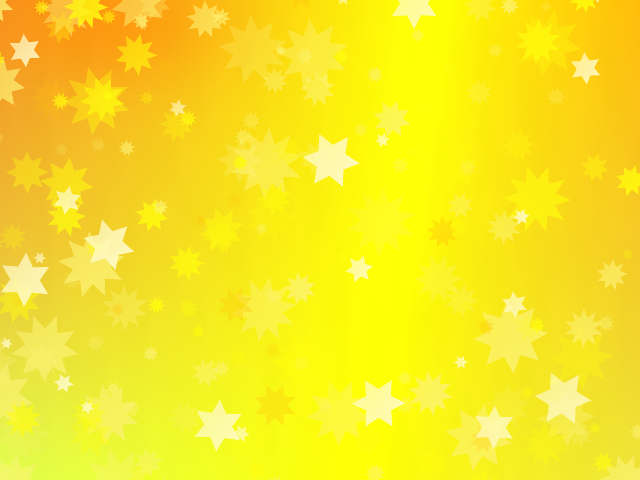
Reproduce this background procedurally as a Shadertoy shader.

```glsl
// Translucent many-pointed stars scattered over a glowing yellow and orange gradient.

const float PI = 3.14159265;

// Backdrop colours, left and right edges from bottom to top
const vec3 LIME       = vec3(0.88, 1.00, 0.31);
const vec3 OLIVE_GOLD = vec3(0.93, 0.75, 0.21);
const vec3 ORANGE     = vec3(0.96, 0.56, 0.13);
const vec3 HOT_ORANGE = vec3(1.00, 0.56, 0.04);
const vec3 STRAW      = vec3(0.93, 0.90, 0.22);
const vec3 GOLD       = vec3(0.96, 0.79, 0.15);
const vec3 AMBER_EDGE = vec3(1.00, 0.74, 0.04);
const vec3 GLOW       = vec3(1.00, 1.00, 0.02);

// Star colours
const vec3 CREAM  = vec3(1.00, 0.98, 0.78);
const vec3 PALE   = vec3(0.99, 0.95, 0.46);
const vec3 YELLOW = vec3(1.00, 0.99, 0.05);
const vec3 AMBER  = vec3(1.00, 0.77, 0.04);

// Scatter: cell size, smallest radius, largest radius, chance of a star
const vec4 LARGE_STARS  = vec4(0.200, 0.050, 0.078, 0.66);
const vec4 MEDIUM_STARS = vec4(0.130, 0.028, 0.050, 0.70);
const vec4 SMALL_STARS  = vec4(0.085, 0.012, 0.022, 0.46);
const vec4 CREAM_STARS  = vec4(0.210, 0.026, 0.062, 0.46);

const float SMALL_CREAM_SHARE = 0.12;
const float PALE_SHARE  = 0.54;
const float AMBER_SHARE = 0.08;
const float STREAKS     = 0.012;

vec4 hash4(vec3 p) {
    vec4 q = fract(p.xyzx * vec4(0.1031, 0.1030, 0.0973, 0.1099));
    q += dot(q, q.wzxy + 33.33);
    return fract((q.xxyz + q.yzzw) * q.zywx);
}

float valueNoise(vec2 p) {
    vec2 i = floor(p), f = fract(p);
    f = f * f * (3.0 - 2.0 * f);
    vec2 e = vec2(0.0, 1.0);
    float low  = mix(hash4(vec3(i, 9.0)).x, hash4(vec3(i + e.yx, 9.0)).x, f.x);
    float high = mix(hash4(vec3(i + e.xy, 9.0)).x, hash4(vec3(i + e.yy, 9.0)).x, f.x);
    return mix(low, high, f.y);
}

// Straight-edged star: fold to half a point, then measure to its edge
float starDistance(vec2 p, float radius, float points, float inner, float turn) {
    float halfStep = PI / points;
    float angle = atan(p.y, p.x) + turn;
    angle = abs(mod(angle + halfStep, 2.0 * halfStep) - halfStep);
    vec2 q = length(p) * vec2(cos(angle), sin(angle));
    vec2 tip = vec2(radius, 0.0);
    vec2 edge = radius * inner * vec2(cos(halfStep), sin(halfStep)) - tip;
    return dot(q - tip, normalize(vec2(edge.y, -edge.x)));
}

vec3 threeStops(vec3 a, vec3 b, vec3 c, float t) {
    return t < 0.5 ? mix(a, b, t * 2.0) : mix(b, c, t * 2.0 - 1.0);
}

vec3 backdrop(vec2 uv) {
    vec3 left = threeStops(LIME, OLIVE_GOLD, ORANGE, uv.y);
    vec3 right = threeStops(STRAW, GOLD, AMBER_EDGE, uv.y);
    // Leaning bright band between the two edges
    float centre = mix(0.56, 0.67, uv.y);
    float toLeft = clamp((centre - 0.03 - uv.x) / (centre - 0.03), 0.0, 1.0);
    float toRight = clamp((uv.x - centre - 0.04) / (0.96 - centre), 0.0, 1.0);
    vec3 col = mix(GLOW, left, pow(toLeft, 0.92));
    col = mix(col, right, pow(toRight, 0.8));
    // Hot patch near the upper left
    vec2 hot = (uv - vec2(0.17, 0.96)) / vec2(0.17, 0.13);
    col = mix(col, HOT_ORANGE, 0.7 * exp(-dot(hot, hot)));
    return col + STREAKS * (valueNoise(uv * vec2(45.0, 9.0)) - 0.5);
}

vec3 addStars(vec3 col, vec2 p, vec4 layer, float creamShare, float seed, float pixel) {
    vec2 home = floor(p / layer.x);
    for (int y = -1; y <= 1; y++)
    for (int x = -1; x <= 1; x++) {
        vec2 cell = home + vec2(x, y);
        vec4 place = hash4(vec3(cell + 20.0, seed));
        vec4 look = hash4(vec3(cell + 70.0, seed + 5.0));
        if (place.z > layer.w) continue;

        vec2 q = p - (cell + place.xy) * layer.x;
        float radius = mix(layer.y, layer.z, place.w);
        bool isCream = look.x < creamShare;
        float points = isCream ? 6.0 : 8.0 + floor(look.y * 3.0);
        float inner = isCream ? 0.54 : 0.57;
        float d = starDistance(q, radius, points, inner, look.z * 2.0 * PI);

        // Tint and opacity, with a soft sheen across each star
        vec3 tint = YELLOW;
        float opacity = mix(0.25, 0.95, look.w);
        if (isCream) {
            tint = CREAM;
            opacity = mix(0.65, 1.0, sqrt(look.w));
        } else if (look.x < PALE_SHARE) {
            tint = PALE;
            opacity = mix(0.22, 0.85, look.w);
        } else if (look.x > 1.0 - AMBER_SHARE) {
            tint = AMBER;
            opacity = mix(0.15, 0.5, look.w);
        }
        float sheen = 0.88 + 0.12 * clamp(dot(q, vec2(0.8, -0.6)) / radius, -1.0, 1.0);
        float cover = 1.0 - smoothstep(-0.55 * pixel, 0.55 * pixel, d);
        col = mix(col, tint, cover * opacity * sheen);
    }
    return col;
}

void mainImage(out vec4 fragColor, in vec2 fragCoord) {
    vec2 p = fragCoord / iResolution.y;
    float pixel = 1.0 / iResolution.y;
    vec3 col = backdrop(fragCoord / iResolution.xy);
    col = addStars(col, p, LARGE_STARS, 0.0, 3.0, pixel);
    col = addStars(col, p, MEDIUM_STARS, 0.0, 17.0, pixel);
    col = addStars(col, p, SMALL_STARS, SMALL_CREAM_SHARE, 41.0, pixel);
    col = addStars(col, p, CREAM_STARS, 1.0, 67.0, pixel);
    fragColor = vec4(clamp(col, 0.0, 1.0), 1.0);
}
```
